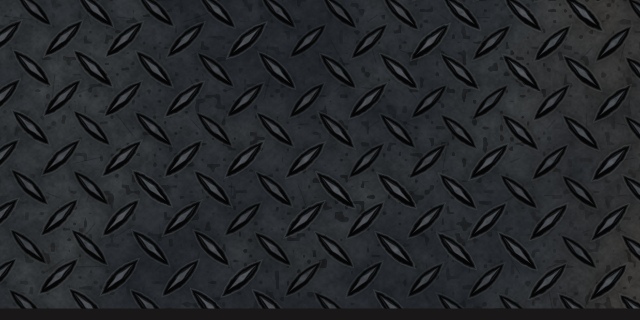
This texture is drawn by a Shadertoy shader. Its source:

```glsl
// Dark steel tread plate: two interleaved lattices of pointed lugs, leaning
// opposite ways, over a worn, grainy sheet with a plain strip at the bottom.
// Lugs are lens distance fields; wear comes from value noise and a sine hash.

// Layout, in canvas heights
const vec2 STEP_X = vec2(0.1911, -0.0018);   // lattice step to the right
const vec2 STEP_Y = vec2(0.0039, 0.1860);    // lattice step upward
const vec2 ANCHOR = vec2(1.052, 0.592);      // centre of one falling lug
const float STRIP_HEIGHT = 0.036;

// Lug shape
const float LEAN = 0.76;                     // angle from horizontal, radians
const vec2 LUG_HALF = vec2(0.074, 0.0185);   // half length, half width
const vec2 CORE_HALF = vec2(0.052, 0.0055);
const float CORE_BULGE = 0.0034;
const float CORE_LIFT = 0.0018;
const float EDGE_WEAR = 0.0035;

// Colours
const vec3 STEEL = vec3(0.140, 0.155, 0.175);
const vec3 WORN_STEEL = vec3(0.220, 0.232, 0.238);
const vec3 WARM_STEEL = vec3(0.225, 0.218, 0.210);
const vec3 GROOVE = vec3(0.018, 0.019, 0.021);
const vec3 BEVEL = vec3(0.100, 0.108, 0.115);
const vec3 CREST = vec3(0.275, 0.290, 0.310);
const vec3 RIM = vec3(0.290, 0.305, 0.315);
const vec3 STRIP = vec3(0.098, 0.092, 0.090);

float hash(vec2 p) {
    return fract(sin(dot(p, vec2(127.1, 311.7))) * 43758.55);
}

float noise(vec2 p) {
    vec2 i = floor(p), f = fract(p);
    f = f * f * (3.0 - 2.0 * f);
    return mix(mix(hash(i), hash(i + vec2(1, 0)), f.x),
               mix(hash(i + vec2(0, 1)), hash(i + vec2(1, 1)), f.x), f.y);
}

float fbm(vec2 p) {
    float sum = 0.0, amp = 0.5;
    for (int i = 0; i < 4; i++) {
        sum += amp * noise(p);
        p = p * 2.03 + 17.3;
        amp *= 0.5;
    }
    return sum / 0.9375;
}

mat2 rotation(float a) {
    float c = cos(a), s = sin(a);
    return mat2(c, -s, s, c);
}

// Pointed lens made of two crossing circles
float lens(vec2 p, vec2 halfSize) {
    float drop = (dot(halfSize, halfSize) - 2.0 * halfSize.y * halfSize.y) / (2.0 * halfSize.y);
    return length(vec2(p.x, abs(p.y) + drop)) - drop - halfSize.y;
}

float fill(float d, float blur) {
    return 1.0 - smoothstep(-blur, blur, d);
}

// Short hairlines, at most one in each grid cell
float scratches(vec2 p, float px) {
    vec2 cell = floor(p * 9.0);
    vec2 q = (fract(p * 9.0) - 0.5) / 9.0;
    q = rotation(6.28 * hash(cell + 3.1)) * q;
    float reach = 0.01 + 0.035 * hash(cell + 8.7);
    q.x -= clamp(q.x, -reach, reach);
    return fill(length(q) - 0.0008, px) * step(0.55, hash(cell));
}

vec3 plate(vec2 p, float across, float px) {
    float side = smoothstep(0.15, 0.5, abs(across - 0.5));
    float blotch = fbm(p * 5.0 + 4.0);
    float grain = noise(p * 170.0) + noise(p * 85.0 + 9.0) - 1.0;
    vec3 worn = mix(WORN_STEEL, WARM_STEEL, smoothstep(0.75, 1.0, across));
    vec3 col = mix(STEEL, worn, clamp(0.65 * side + 1.4 * (blotch - 0.42), 0.0, 1.0));
    col *= 1.0 + 0.13 * grain + 0.35 * (fbm(p * 24.0) - 0.5);
    col *= 1.0 - 0.5 * smoothstep(0.76, 0.86, noise(p * 60.0 + 31.0)) * blotch;
    return col * (1.0 - 0.3 * scratches(p, px));
}

vec3 addLug(vec3 col, vec2 p, vec2 id, float lean, float px) {
    float wear = hash(id + 5.3);
    mat2 turn = rotation(lean + 0.05 * (hash(id) - 0.5));
    vec2 q = turn * p;
    vec2 coreQ = turn * (p - vec2(0.0, CORE_LIFT));
    float rough = fbm(p * 75.0 + id * 7.0) - 0.5;
    float body = lens(q, LUG_HALF * mix(0.95, 1.04, wear)) + EDGE_WEAR * (0.6 + wear) * rough;
    float core = lens(coreQ, CORE_HALF) - CORE_BULGE * exp(-pow(coreQ.x / 0.015, 2.0));
    core += 0.003 * rough;

    // Contact shadow and polished rim around the lug
    col *= 1.0 - 0.28 * exp(-max(body, 0.0) / 0.010);
    float rim = exp(-pow((body - 0.0045) / 0.0022, 2.0));
    col = mix(col, RIM, rim * (0.22 + 0.25 * wear));

    // Dark flanks, faint upper bevel, pale crest
    col = mix(col, GROOVE, fill(body, 0.7 * px + 0.0008));
    float bevel = exp(-pow((body + 0.0075) / 0.0022, 2.0)) * smoothstep(-0.004, 0.01, p.y + 0.004);
    col = mix(col, BEVEL, 0.75 * bevel);
    vec3 crest = CREST * (0.82 + 0.25 * wear + 0.5 * rough);
    return mix(col, crest, fill(core, 0.7 * px + 0.0008));
}

void mainImage(out vec4 fragColor, in vec2 fragCoord) {
    float px = 1.0 / iResolution.y;
    vec2 p = fragCoord * px;
    vec3 col = plate(p, fragCoord.x / iResolution.x, px);

    // Falling lugs on the lattice, rising lugs half a cell away
    mat2 lattice = mat2(STEP_X, STEP_Y);
    for (int k = 0; k < 2; k++) {
        float kind = float(k);
        vec2 g = inverse(lattice) * (p - ANCHOR) - 0.5 * kind;
        vec2 id = floor(g + 0.5);
        col = addLug(col, lattice * (g - id), id + 40.0 * kind, LEAN * (2.0 * kind - 1.0), px);
    }

    col = mix(col, STRIP, fill(p.y - STRIP_HEIGHT, px));
    fragColor = vec4(col, 1.0);
}
```
